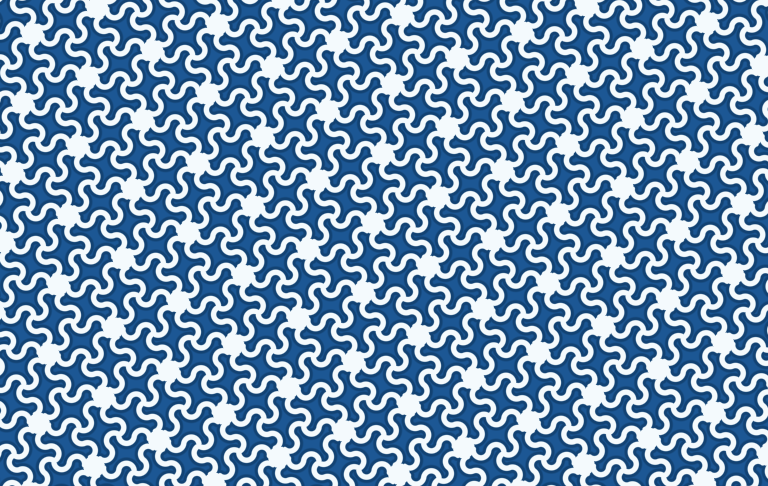
Reproduce this pattern procedurally as a Shadertoy shader.

```glsl
// Layout, in canvas widths
const float SPACING = 0.0911;              // distance between neighbouring holes
const float TILT = 0.384;                  // lattice rotation in radians
const vec2 ANCHOR = vec2(0.4857, 0.3424);  // centre of one hole

// Shape, in hole spacings
const float BEND_RADIUS = 0.11;
const float LINE_HALF_WIDTH = 0.039;
const float HOLE_RADIUS = 0.155;
const float RIM_START = 0.028;
const float RIM_END = 0.060;

const vec3 WHITE = vec3(0.955, 0.982, 0.992);
const vec3 BLUE = vec3(0.11, 0.34, 0.58);
const vec3 RIM_BLUE = vec3(0.07, 0.26, 0.45);

const float PI = 3.14159265;
const float ROW_HEIGHT = 0.8660254;
const float JUNCTION_RADIUS = 0.5773503;   // hole centre to three-way junction

mat2 rotation(float angle) {
    float c = cos(angle), s = sin(angle);
    return mat2(c, s, -s, c);
}

// Distance to the half circle on the positive y side
float halfCircle(vec2 p, float radius) {
    return p.y > 0.0 ? abs(length(p) - radius)
                     : length(vec2(abs(p.x) - radius, p.y));
}

// S-shaped seam along +x, ending at the junction
float seam(vec2 p) {
    float farCentre = JUNCTION_RADIUS - BEND_RADIUS;
    float nearCentre = farCentre - 2.0 * BEND_RADIUS;
    float nearBend = halfCircle(vec2(p.x - nearCentre, -p.y), BEND_RADIUS);
    float farBend = halfCircle(vec2(p.x - farCentre, p.y), BEND_RADIUS);
    return min(nearBend, farBend) - LINE_HALF_WIDTH;
}

// One hole with its six seams
float pinwheel(vec2 p) {
    float d = length(p) - HOLE_RADIUS;
    mat2 sixthTurn = rotation(PI / 3.0);
    p = rotation(-PI / 6.0) * p;
    for (int i = 0; i < 6; i++) {
        d = min(d, seam(p));
        p = sixthTurn * p;
    }
    return d;
}

// Pinwheels on a triangular lattice
float whiteDistance(vec2 p) {
    float row = p.y / ROW_HEIGHT;
    vec2 cell = floor(vec2(p.x - 0.5 * row, row));
    float d = 1e3;
    for (int j = 0; j < 2; j++) {
        for (int i = 0; i < 2; i++) {
            vec2 site = cell + vec2(i, j);
            vec2 centre = vec2(site.x + 0.5 * site.y, site.y * ROW_HEIGHT);
            d = min(d, pinwheel(p - centre));
        }
    }
    return d;
}

void mainImage(out vec4 fragColor, in vec2 fragCoord) {
    vec2 canvas = fragCoord / iResolution.x;
    vec2 p = rotation(-TILT) * (canvas - ANCHOR) / SPACING;
    float pixel = 1.0 / (iResolution.x * SPACING);

    float d = whiteDistance(p);
    vec3 piece = mix(RIM_BLUE, BLUE, smoothstep(RIM_START, RIM_END, d));
    float edge = smoothstep(-0.8 * pixel, 0.8 * pixel, d);
    fragColor = vec4(mix(WHITE, piece, edge), 1.0);
}
```
